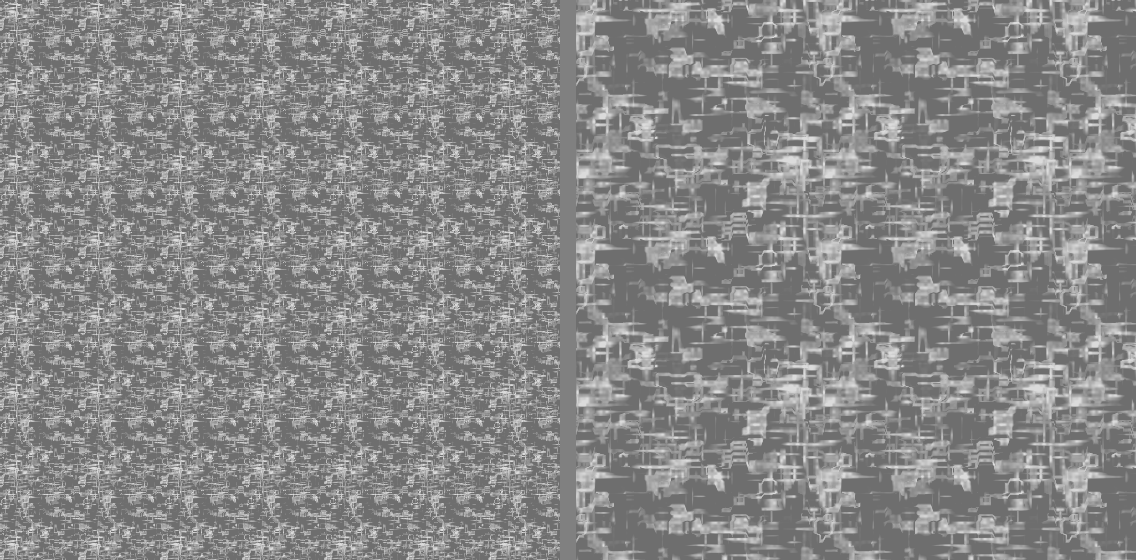
Left: the whole. Right: its middle third, enlarged.
A Shadertoy shader for this pattern:

```glsl
float hash(vec2 p) {
    vec3 h = fract(p.xyx * vec3(0.1031, 0.1030, 0.0973));
    h += dot(h, h.yzx + 33.33);
    return fract((h.x + h.y) * h.z);
}

// Value noise that wraps after one tile; a small blend gives square steps
float tileNoise(vec2 q, vec2 cells, float blend, float seed) {
    vec2 p = q * cells;
    vec2 i = floor(p);
    vec2 f = smoothstep(0.5 - blend, 0.5 + blend, p - i);
    vec2 a = mod(i, cells) + seed;
    vec2 b = mod(i + 1.0, cells) + seed;
    return mix(mix(hash(a), hash(vec2(b.x, a.y)), f.x),
               mix(hash(vec2(a.x, b.y)), hash(b), f.x), f.y);
}

void mainImage(out vec4 fragColor, in vec2 fragCoord) {
    vec2 uv = fragCoord / iResolution.xy;
    uv.y = 1.0 - uv.y;

    // Repeating tile, measured in fine threads
    vec2 q = fract(uv * vec2(6.82, 7.36));
    vec2 tile = vec2(75.0, 70.0);

    // Crossed streaks, fine grain and faint light patches
    float across = tileNoise(q, vec2(13.0, 70.0), 0.5, 3.0);
    float down = tileNoise(q, vec2(75.0, 11.0), 0.5, 111.0);
    float streaks = max(across, down * 0.9);
    float grain = tileNoise(q, tile, 0.5, 217.0);
    float cloud = tileNoise(q, vec2(7.0, 6.0), 0.5, 41.0);
    float light = smoothstep(0.48, 1.1, streaks + (cloud - 0.5) * 0.4);

    // Square jogs that break up straight edges
    vec2 jog = vec2(tileNoise(q, vec2(13.0, 17.0), 0.12, 307.0),
                    tileNoise(q, vec2(16.0, 12.0), 0.12, 401.0)) - 0.5;
    vec2 p = q * tile + jog * 4.0;

    // Overlapping blocks: worn gaps, outlines and woven fills
    for (int i = 0; i < 170; i++) {
        float id = float(i);
        vec2 center = tile * vec2(hash(vec2(id, 7.0)), hash(vec2(id, 19.0)));
        vec2 spread = vec2(hash(vec2(id, 31.0)), hash(vec2(id, 43.0)));
        vec2 halfSize = mix(vec2(0.7), vec2(5.5, 4.2), spread * spread);
        vec2 d = abs(mod(p - center + tile * 0.5, tile) - tile * 0.5) - halfSize;
        float box = max(d.x, d.y);
        float fill = smoothstep(0.5, -0.5, box);
        float outline = smoothstep(0.85, 0.2, abs(box));
        float kind = hash(vec2(id, 59.0));
        float shade = mix(0.4, 1.0, hash(vec2(id, 71.0))) * (0.85 + 0.3 * cloud);

        if (kind < 0.38) {
            light *= 1.0 - 0.85 * fill;
        } else if (kind < 0.62) {
            light = max(light, outline * shade * (0.4 + 0.65 * streaks));
        } else {
            light = mix(light, shade * (0.35 + 0.8 * streaks), fill);
        }
    }

    // Wear, then the grey ramp
    light = clamp(light * (0.7 + 0.6 * grain) - 0.06, 0.0, 1.0);
    fragColor = vec4(vec3(mix(0.43, 0.86, light)), 1.0);
}
```
